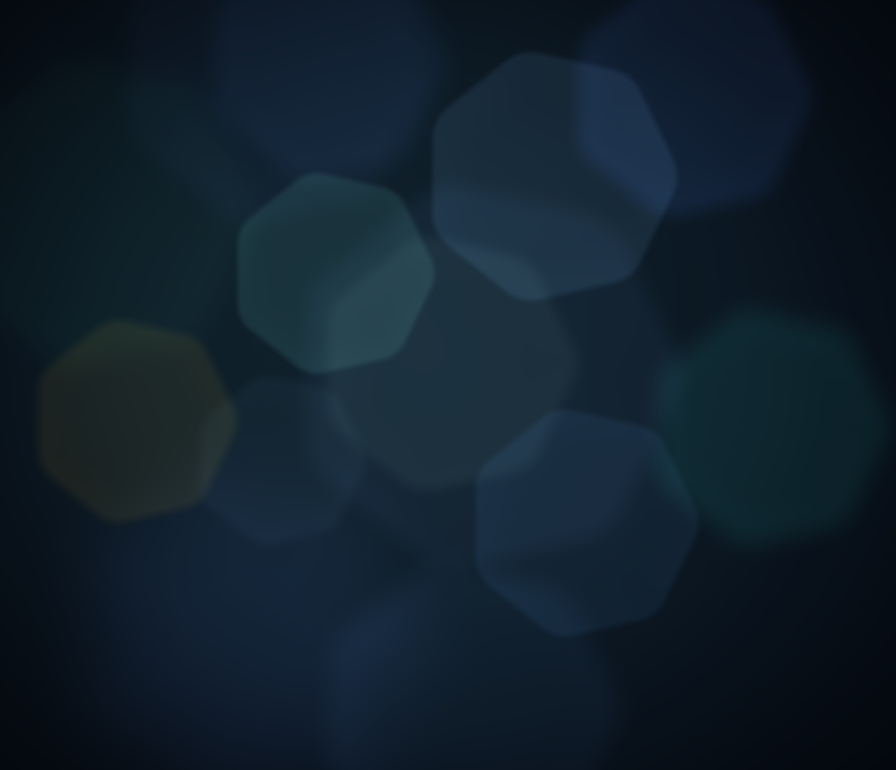
Write a WebGL 2 fragment shader that draws this background.

```glsl
#version 300 es
precision highp float;
// Soft heptagonal bokeh lights overlapping on a dark blue vignette.

uniform vec2 u_resolution;
out vec4 outColor;

const float SECTOR = 6.2831853 / 7.0;

// Signed distance to a heptagon with rounded corners, one pointing right.
float heptagon(vec2 p, float radius) {
  float a = mod(atan(p.y, p.x), SECTOR) - 0.5 * SECTOR;
  float rounding = 0.32 * radius;
  float apothem = radius * cos(0.5 * SECTOR) - rounding;
  vec2 q = length(p) * vec2(cos(a), abs(sin(a)));
  q -= vec2(apothem, min(q.y, apothem * tan(0.5 * SECTOR)));
  return (q.x > 0.0 ? length(q) : q.x) - rounding;
}

// Coverage of one out-of-focus light, a little brighter towards its rim.
float bokeh(vec2 p, vec2 center, float radius, float blur) {
  float d = heptagon(p - center, radius);
  float fill = 1.0 - smoothstep(-blur, blur, d);
  return fill * (0.92 + 0.18 * smoothstep(-0.4 * radius, 0.0, d));
}

// Gradient noise, used for a faint unevenness of the haze.
vec2 gradient(vec2 cell) {
  float angle = 6.2831853 * fract(sin(dot(cell, vec2(127.1, 311.7))) * 43758.5);
  return vec2(cos(angle), sin(angle));
}

float noise(vec2 p) {
  vec2 i = floor(p), f = fract(p), u = f * f * (3.0 - 2.0 * f);
  vec2 e = vec2(0.0, 1.0);
  float low = mix(dot(gradient(i), f), dot(gradient(i + e.yx), f - e.yx), u.x);
  float high = mix(dot(gradient(i + e), f - e), dot(gradient(i + e.yy), f - e.yy), u.x);
  return mix(low, high, u.y);
}

void main() {
  vec2 p = gl_FragCoord.xy / u_resolution.y;

  // Dark backdrop with a broad glow left of the middle
  vec2 q = p - vec2(0.50, 0.56);
  float glow = exp(-3.0 * dot(q, q));
  vec3 color = mix(vec3(0.024, 0.048, 0.090), vec3(0.062, 0.130, 0.172), glow);
  color *= 1.0 + 0.04 * noise(p * 4.0);

  // Large, far out of focus lights
  color += vec3(0.008, 0.028, 0.018) * bokeh(p, vec2(0.129, 0.723), 0.207, 0.032);
  color += vec3(0.012, 0.016, 0.032) * bokeh(p, vec2(0.356, 0.909), 0.207, 0.024);
  color += vec3(0.016, 0.026, 0.046) * bokeh(p, vec2(0.427, 0.921), 0.162, 0.024);
  color += vec3(0.028, 0.044, 0.088) * bokeh(p, vec2(0.897, 0.874), 0.162, 0.020);
  color += vec3(0.014, 0.068, 0.060) * bokeh(p, vec2(1.000, 0.445), 0.160, 0.028);
  color += vec3(0.022, 0.028, 0.044) * bokeh(p, vec2(0.633, 0.511), 0.260, 0.022);
  color += vec3(0.018, 0.030, 0.046) * bokeh(p, vec2(0.609, 0.076), 0.202, 0.028);
  color += vec3(0.032, 0.046, 0.084) * bokeh(p, vec2(0.326, 0.174), 0.200, 0.120);

  // Smaller lights with crisper edges
  color += vec3(0.032, 0.040, 0.036) * bokeh(p, vec2(0.582, 0.527), 0.173, 0.014);
  color += vec3(0.042, 0.062, 0.080) * bokeh(p, vec2(0.715, 0.771), 0.170, 0.006);
  color += vec3(0.042, 0.078, 0.070) * bokeh(p, vec2(0.432, 0.645), 0.137, 0.006);
  color += vec3(0.066, 0.050, 0.004) * bokeh(p, vec2(0.174, 0.453), 0.138, 0.010);
  color += vec3(0.024, 0.040, 0.060) * bokeh(p, vec2(0.757, 0.321), 0.155, 0.006);
  color += vec3(0.018, 0.026, 0.032) * bokeh(p, vec2(0.364, 0.402), 0.115, 0.010);

  // Darken the corners
  vec2 edge = gl_FragCoord.xy / u_resolution - 0.5;
  color *= 1.0 - 0.55 * smoothstep(0.32, 0.85, length(edge));

  outColor = vec4(color, 1.0);
}
```
